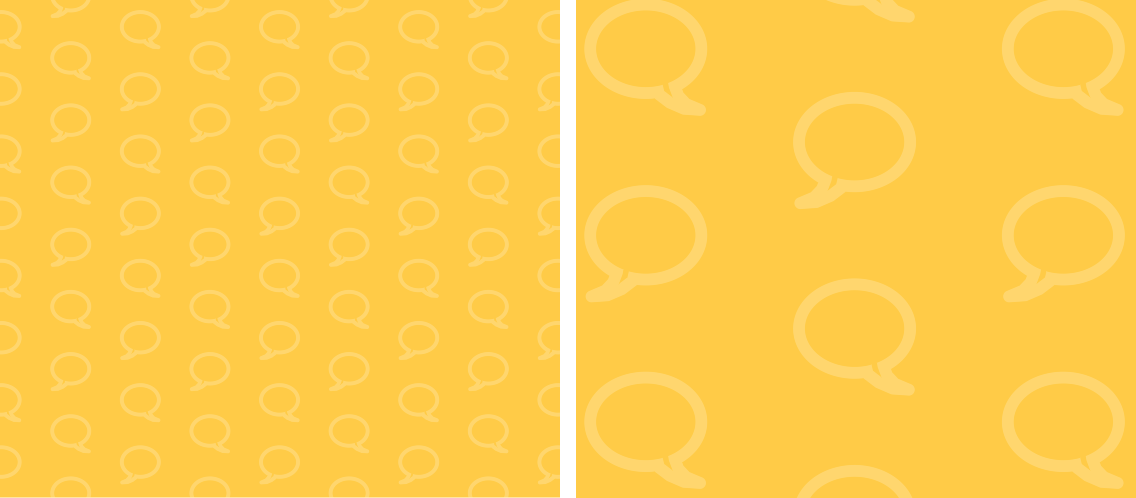
Left, the full canvas; right, a detail of the centre.
This pattern is drawn by a Shadertoy shader. Its source:

```glsl
// Staggered columns of outlined speech bubbles, tails alternating right and left, on yellow.

// Lengths are in design units: the canvas measures CANVAS_SIZE.
const vec2  CANVAS_SIZE  = vec2(768.0, 682.0);
const vec2  SPACING      = vec2(95.45, 85.15);  // column and row pitch
const vec2  FIRST_BUBBLE = vec2(97.0, 79.3);    // centre, measured from the top left
const vec2  BODY_RADII   = vec2(25.4, 20.2);    // to the middle of the line
const float LINE_WIDTH   = 5.4;
const float EDGE_HEIGHT  = 1.1;                 // pale strip along the bottom
const vec3  BACKGROUND   = vec3(1.0, 0.796, 0.278);
const vec3  LINE_COLOR   = vec3(1.0, 0.841, 0.43);
const vec3  EDGE_COLOR   = vec3(1.0, 0.92, 0.72);

// Left-pointing tail, y down, relative to the body centre.
const int TAIL_POINTS = 9;
const vec2 TAIL[TAIL_POINTS] = vec2[](
    vec2(-11.0, 4.0), vec2(-13.2, 17.0), vec2(-14.9, 21.5), vec2(-18.4, 25.2), vec2(-24.8, 27.9),
    vec2(-17.5, 27.4), vec2(-11.0, 24.6), vec2(-6.0, 20.8), vec2(-2.0, 4.0));

// First-order signed distance to an ellipse.
float ellipseDistance(vec2 p, vec2 radii) {
    float k = max(length(p / radii), 1e-4);
    float slope = max(length(p / (radii * radii)), 1e-6);
    return k * (k - 1.0) / slope;
}

// Signed distance to the tail polygon.
float tailDistance(vec2 p) {
    float nearest = dot(p - TAIL[0], p - TAIL[0]);
    float side = 1.0;
    for (int i = 0; i < TAIL_POINTS; i++) {
        vec2 a = TAIL[i];
        vec2 b = TAIL[(i + 1) % TAIL_POINTS];
        vec2 edge = b - a;
        vec2 toPoint = p - a;
        vec2 offset = toPoint - edge * clamp(dot(toPoint, edge) / dot(edge, edge), 0.0, 1.0);
        nearest = min(nearest, dot(offset, offset));
        // Each edge crossed by a horizontal ray flips inside and outside.
        bool spansRow = (a.y > p.y) != (b.y > p.y);
        if (spansRow && toPoint.x < edge.x * toPoint.y / edge.y) side = -side;
    }
    return side * sqrt(nearest);
}

// Signed distance to the stroked outline of body and tail together.
float bubbleOutline(vec2 p) {
    float shape = min(ellipseDistance(p, BODY_RADII), tailDistance(p));
    return abs(shape) - 0.5 * LINE_WIDTH;
}

void mainImage(out vec4 fragColor, in vec2 fragCoord) {
    float pixel = CANVAS_SIZE.x / iResolution.x;
    vec2 canvas = fragCoord / iResolution.xy * CANVAS_SIZE;
    vec2 p = vec2(canvas.x, CANVAS_SIZE.y - canvas.y) - FIRST_BUBBLE;

    // Every other column is raised by half a row.
    float column = round(p.x / SPACING.x);
    p.y += 0.5 * SPACING.y * mod(column, 2.0);
    float row = round(p.y / SPACING.y);
    vec2 local = p - vec2(column, row) * SPACING;

    // Even rows point their tail to the right.
    if (mod(row, 2.0) < 0.5) local.x = -local.x;

    float line = 1.0 - smoothstep(-0.6 * pixel, 0.6 * pixel, bubbleOutline(local));
    vec3 color = mix(BACKGROUND, LINE_COLOR, line);

    // Pale bottom edge.
    float edgeCover = clamp((EDGE_HEIGHT - canvas.y) / pixel + 0.5, 0.0, 1.0);
    fragColor = vec4(mix(color, EDGE_COLOR, edgeCover), 1.0);
}
```
